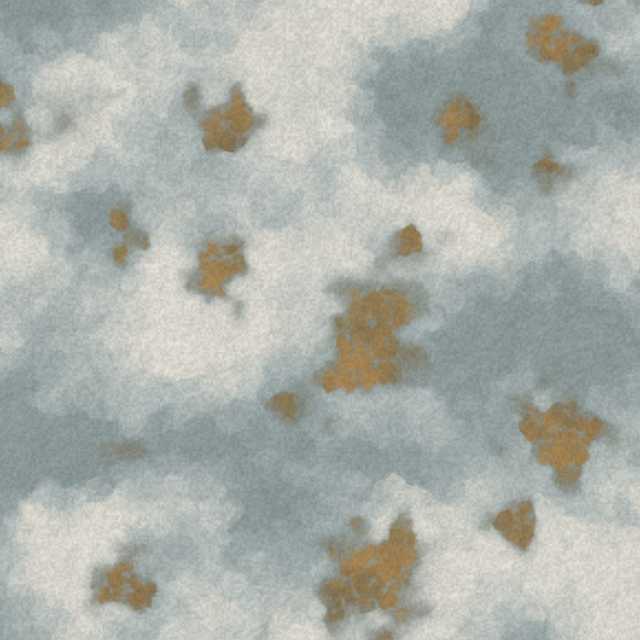
Reproduce this texture procedurally as a Shadertoy shader.

```glsl
// Weathered watercolour: slate and cream cloud dabs with ochre rust patches on grainy paper.

const vec3 SLATE = vec3(0.535, 0.590, 0.590);
const vec3 MIST  = vec3(0.678, 0.715, 0.708);
const vec3 CREAM = vec3(0.835, 0.828, 0.790);
const vec3 OLIVE = vec3(0.495, 0.500, 0.450);
const vec3 UMBER = vec3(0.490, 0.425, 0.295);
const vec3 OCHRE = vec3(0.635, 0.505, 0.310);

vec3 hash3(vec2 p, float seed) {
    vec3 q = fract(vec3(p.xyx + seed * 7.31) * vec3(0.1031, 0.1030, 0.0973));
    q += dot(q, q.yxz + 33.33);
    return fract((q.xxy + q.yzz) * q.zyx);
}

float valueNoise(vec2 p, float seed) {
    vec2 i = floor(p), f = fract(p);
    f = f * f * (3.0 - 2.0 * f);
    float low  = mix(hash3(i, seed).x, hash3(i + vec2(1, 0), seed).x, f.x);
    float high = mix(hash3(i + vec2(0, 1), seed).x, hash3(i + vec2(1, 1), seed).x, f.x);
    return mix(low, high, f.y);
}

float fbm(vec2 p, float seed) {
    float sum = 0.0, weight = 0.53;
    for (int i = 0; i < 4; i++) {
        sum += weight * valueNoise(p, seed + float(i));
        p = mat2(1.6, 1.2, -1.2, 1.6) * p + 3.7;
        weight *= 0.5;
    }
    return sum;
}

// Signed depth inside the nearest rust patch, positive within.
float rustDepth(vec2 p) {
    const float GRID = 4.0;
    vec2 cell = floor(p * GRID);
    float depth = -1.0;
    for (int y = -1; y <= 1; y++)
    for (int x = -1; x <= 1; x++) {
        vec2 id = cell + vec2(x, y);
        vec3 h = hash3(id, 41.0);
        vec2 centre = (id + 0.12 + 0.76 * h.xy) / GRID;
        float radius = 0.006 + 0.072 * pow(h.z, 1.5);
        depth = max(depth, radius - length(p - centre));
    }
    return depth + 0.085 * (valueNoise(p * 27.0, 43.0) - 0.5);
}

// Cloud lightness: 0 is slate, 1 is cream.
float cloudTone(vec2 p) {
    return 0.60 + 2.7 * (fbm(p * 5.6 + 2.3, 11.0) - 0.5);
}

// Gathers tones into a few flat washes with short ramps between.
float terrace(float tone, float levels) {
    float t = clamp(tone, 0.0, 1.0) * levels;
    return (floor(t) + smoothstep(0.3, 0.7, fract(t))) / levels;
}

vec3 cloudColour(float tone) {
    tone = clamp(tone, 0.0, 1.0);
    vec3 colour = mix(SLATE, MIST, smoothstep(0.0, 0.5, tone));
    return mix(colour, CREAM, smoothstep(0.45, 0.95, tone));
}

float dabCoverage(vec2 p, vec2 centre, float radius, float softness) {
    return 1.0 - smoothstep(radius - softness, radius, length(p - centre));
}

// One layer of round washes, each tinted by the cloud under its centre.
vec3 paintClouds(vec3 colour, vec2 p, float cells, float opacity, float seed) {
    vec2 q = p * cells, cell = floor(q);
    for (int y = -1; y <= 1; y++)
    for (int x = -1; x <= 1; x++) {
        vec2 id = cell + vec2(x, y);
        vec3 h = hash3(id, seed), k = hash3(id, seed + 5.0);
        vec2 centre = id + h.xy;
        float tone = terrace(cloudTone(centre / cells) + 0.24 * (k.x - 0.5), 4.0);
        float cover = dabCoverage(q, centre, 0.50 + 0.35 * h.z, mix(0.06, 0.34, k.y * k.y));
        colour = mix(colour, cloudColour(tone), cover * opacity * mix(0.55, 1.0, k.z));
    }
    return colour;
}

// Small ochre dabs, kept only where their centres fall inside a patch.
vec3 paintRust(vec3 colour, vec2 p, float cells, float opacity, float seed) {
    vec2 q = p * cells, cell = floor(q);
    float shade = 2.2 * (fbm(p * 16.0, 61.0) - 0.5);
    for (int y = -1; y <= 1; y++)
    for (int x = -1; x <= 1; x++) {
        vec2 id = cell + vec2(x, y);
        vec3 h = hash3(id, seed), k = hash3(id, seed + 5.0);
        vec2 centre = id + h.xy;
        float inside = smoothstep(-0.002, 0.008, rustDepth(centre / cells));
        float cover = dabCoverage(q, centre, 0.5 + 0.35 * h.z, mix(0.12, 0.5, k.y));
        vec3 pigment = mix(UMBER, OCHRE, clamp(0.40 + 0.35 * k.x + shade, 0.0, 1.0));
        colour = mix(colour, pigment, cover * inside * opacity);
    }
    return colour;
}

float paperGrain(vec2 p) {
    float fine = valueNoise(p * 290.0, 71.0) - 0.5;
    float coarse = valueNoise(p * 140.0, 73.0) - valueNoise(p * 140.0 + vec2(0.5, -0.5), 73.0);
    return 0.110 * fine + 0.045 * coarse;
}

void mainImage(out vec4 fragColor, in vec2 fragCoord) {
    vec2 uv = fragCoord / iResolution.y;

    // Ragged, bleeding edges
    vec2 wobble = vec2(fbm(uv * 40.0, 21.0), fbm(uv * 40.0, 27.0)) - 0.5;
    vec2 p = uv + 0.026 * wobble;

    // Cloud washes, from broad to fine
    vec3 colour = cloudColour(cloudTone(p));
    colour = paintClouds(colour, p, 14.0, 0.90, 1.0);
    colour = paintClouds(colour, p, 22.0, 0.80, 2.0);
    colour = paintClouds(colour, p, 36.0, 0.55, 3.0);

    // Damp shade around the patches, then the rust itself
    float depth = rustDepth(p);
    colour = mix(colour, SLATE, 0.50 * smoothstep(-0.060, 0.0, depth));
    colour = mix(colour, OLIVE, 0.70 * smoothstep(-0.026, 0.004, depth));
    colour = paintRust(colour, p, 48.0, 0.80, 8.0);
    colour = paintRust(colour, p, 76.0, 0.60, 9.0);

    // Mottled pigment and paper tooth
    colour *= 1.0 + 0.08 * (fbm(uv * 45.0, 81.0) - 0.5) + paperGrain(uv);
    fragColor = vec4(colour, 1.0);
}
```
